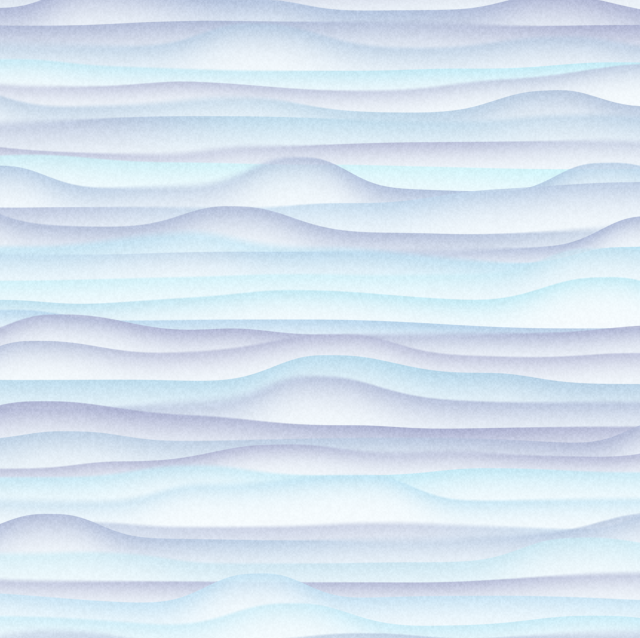
A WebGL 1 fragment shader for this background:

```glsl
precision highp float;
// Misty ridges: wavy layers stacked from top to bottom. Each has a crisp,
// tinted crest that dissolves downward into pale mist, and the next layer
// covers its foot. A fine grain is laid over everything.

uniform vec2 u_resolution;

// Sineless hash, 0 to 1
float hash(vec2 p) {
  vec3 q = fract(p.xyx * vec3(0.1031, 0.1030, 0.0973));
  q += dot(q, q.yzx + 33.33);
  return fract((q.x + q.y) * q.z);
}

// Smooth noise along x, independent for each seed
float wave(float x, float seed) {
  float cell = floor(x);
  float t = fract(x);
  t = t * t * t * (t * (t * 6.0 - 15.0) + 10.0);
  return mix(hash(vec2(cell, seed)), hash(vec2(cell + 1.0, seed)), t);
}

// Smooth two-dimensional noise for the grain
float grainNoise(vec2 p) {
  vec2 cell = floor(p);
  vec2 t = fract(p);
  t = t * t * (3.0 - 2.0 * t);
  return mix(mix(hash(cell), hash(cell + vec2(1.0, 0.0)), t.x),
             mix(hash(cell + vec2(0.0, 1.0)), hash(cell + 1.0), t.x), t.y);
}

// Crest height: a gentle swell plus occasional broad humps
float ridgeHeight(float x, float seed) {
  float shift = 9.0 * hash(vec2(seed, 3.7));
  float swell = wave(x * 2.3 + shift, seed + 11.0) - 0.5;
  float hump = wave(x * 4.2 + shift, seed + 23.0);
  return 0.022 * swell + 0.048 * hump * hump * hump;
}

// Crest colour: cyan to sky, drifting into lavender grey
vec3 ridgeTint(float x, float seed) {
  vec3 cool = mix(vec3(0.70, 0.85, 0.945), vec3(0.76, 0.95, 0.975),
                  hash(vec2(seed, 41.0)));
  float grey = hash(vec2(seed, 57.0)) + 0.35 * (wave(x * 2.0, seed + 71.0) - 0.5);
  return mix(cool, vec3(0.65, 0.67, 0.805), smoothstep(0.15, 0.95, grey));
}

void main() {
  vec2 uv = gl_FragCoord.xy / u_resolution.y;
  vec3 mist = vec3(0.965, 0.985, 0.995);
  vec3 color = mix(mist, vec3(0.78, 0.94, 0.97), 0.5);

  // Layers, back (top) to front (bottom)
  for (int i = 0; i < 36; i++) {
    float seed = float(i) * 3.0 + 5.0;
    float base = 1.05 - float(i) * 0.031 + 0.018 * (hash(vec2(seed, 1.0)) - 0.5);
    float depth = base + ridgeHeight(uv.x, seed) - uv.y;

    // Crests are sharp in places and dissolve in others
    float haze = wave(uv.x * 3.0, seed + 90.0);
    float softness = 0.0013 + 0.011 * pow(haze, 4.0);
    float cover = smoothstep(-softness, softness, depth);
    cover *= mix(0.95, 0.6, haze);

    // Tint thins out below the crest
    float reach = mix(0.022, 0.042, hash(vec2(seed, 7.0)));
    float fade = exp(-pow(max(depth, 0.0) / reach, 1.3));
    fade *= mix(0.75, 1.0, hash(vec2(seed, 13.0)));
    color = mix(color, mix(mist, ridgeTint(uv.x, seed), fade), cover);
  }

  // Fine grain, stronger on the darker crests
  float grain = grainNoise(uv * 430.0) + 0.6 * grainNoise(uv * 230.0 + 17.0) - 0.8;
  color += grain * (0.018 + 0.12 * (mist.r - color.r));

  gl_FragColor = vec4(clamp(color, 0.0, 1.0), 1.0);
}
```
